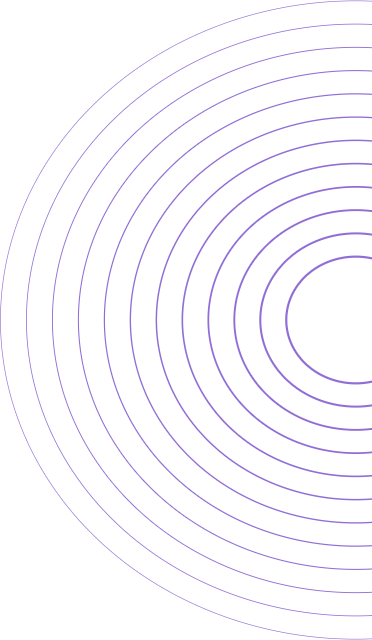
Reproduce this background procedurally as a Shadertoy shader.

```glsl
#define RING_COUNT 12
#define CENTER vec2(0.5560, 0.5000)
#define INNER_RADII vec2(0.1087, 0.0990)
#define OUTER_RADII vec2(0.5553, 0.4987)
#define INNER_WIDTH 0.0034
#define OUTER_WIDTH 0.0010
#define PAPER_COLOR vec3(1.0)
#define LINE_COLOR vec3(0.566, 0.432, 0.836)

// First-order signed distance to an axis-aligned ellipse
float ellipseDistance(vec2 p, vec2 radii) {
    float scale = length(p / radii);
    float slope = length(p / (radii * radii));
    return scale * (scale - 1.0) / max(slope, 1e-4);
}

// Share of one pixel covered by a line, also when thinner than the pixel
float lineCoverage(float dist, float width, float pixel) {
    float low = max(dist - 0.5 * pixel, -0.5 * width);
    float high = min(dist + 0.5 * pixel, 0.5 * width);
    return clamp((high - low) / pixel, 0.0, 1.0);
}

void mainImage(out vec4 fragColor, in vec2 fragCoord) {
    // Lengths are in canvas heights
    float pixel = 1.0 / iResolution.y;
    vec2 p = fragCoord * pixel - CENTER;

    // Evenly spaced rings, thinning outwards
    float ink = 0.0;
    for (int i = 0; i < RING_COUNT; i++) {
        float t = float(i) / float(RING_COUNT - 1);
        vec2 radii = mix(INNER_RADII, OUTER_RADII, t);
        float width = mix(INNER_WIDTH, OUTER_WIDTH, t);
        ink = max(ink, lineCoverage(ellipseDistance(p, radii), width, pixel));
    }

    fragColor = vec4(mix(PAPER_COLOR, LINE_COLOR, ink), 1.0);
}
```
